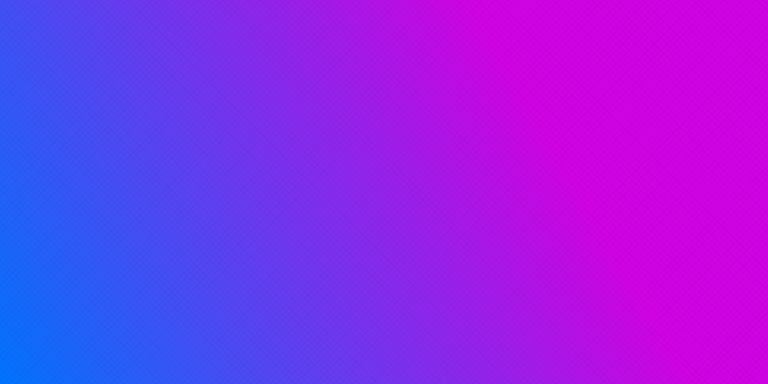
Give the GLSL for this background, as a WebGL 1 fragment shader.

```glsl
precision highp float;
// A blue to magenta gradient rising to the right, flat past its last stop,
// under a faint woven hatch. The hatch is two families of crossed diagonal
// lines whose strength varies from line to line by a hash.

uniform vec2 u_resolution;

const vec3 BLUE = vec3(0.0, 0.455, 1.0);
const vec3 MAGENTA = vec3(0.817, 0.01, 0.893);
const float GRADIENT_ANGLE = 0.5236;  // radians above the horizontal
const float GRADIENT_STOP = 0.70;     // part of the span where magenta is reached
const float HATCH_PERIOD = 0.0117;    // line spacing, in canvas heights
const float HATCH_WIDTH = 0.35;       // line width, in periods
const float HATCH_DARKNESS = 0.035;

float hash(float n) {
  return fract(sin(n * 12.9898) * 43758.5453);
}

// Strength of the line nearest to a coordinate across one hatch family
float hatch(float across, float pixel, float seed) {
  float cell = across / HATCH_PERIOD;
  float fromLine = abs(fract(cell) - 0.5);
  float blur = 0.5 * pixel / HATCH_PERIOD;
  float line = 1.0 - smoothstep(-blur, blur, fromLine - 0.5 * HATCH_WIDTH);
  return line * mix(0.3, 1.0, hash(floor(cell) + seed));
}

void main() {
  float pixel = 1.0 / u_resolution.y;
  vec2 p = gl_FragCoord.xy * pixel;
  vec2 size = u_resolution * pixel;

  // Gradient spanning the canvas from corner to corner
  vec2 direction = vec2(cos(GRADIENT_ANGLE), sin(GRADIENT_ANGLE));
  float along = dot(p, direction) / dot(size, direction);
  vec3 color = mix(BLUE, MAGENTA, clamp(along / GRADIENT_STOP, 0.0, 1.0));

  // Crossed diagonal hatch
  float rising = hatch((p.x - p.y) * 0.70711, pixel, 3.0);
  float falling = hatch((p.x + p.y) * 0.70711, pixel, 71.0);
  color *= 1.0 - HATCH_DARKNESS * (rising + falling);

  gl_FragColor = vec4(color, 1.0);
}
```
